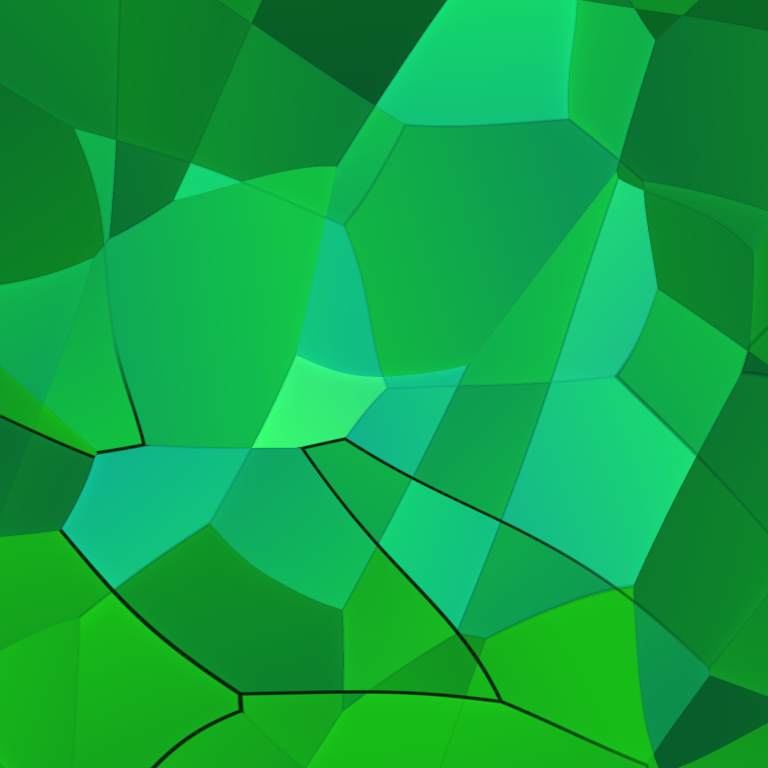
A WebGL 2 fragment shader for this background:

```glsl
#version 300 es
precision highp float;
// Green cut-glass facets: two stretched, gently bent Voronoi layers overlap,
// and each intersection becomes a facet with its own colour and soft gradient.
// Fine creases, faint rims and a few dark seams run along the edges.

uniform vec2 u_resolution;
out vec4 fragColor;

// Ladder of facet colours from dark to light, with the rank where each ends.
const vec3 LADDER[5] = vec3[5](
    vec3(0.03, 0.35, 0.13), vec3(0.05, 0.51, 0.17), vec3(0.06, 0.67, 0.29),
    vec3(0.07, 0.77, 0.49), vec3(0.20, 0.91, 0.47));
const float RANK_END[5] = float[5](0.025, 0.43, 0.68, 0.92, 1.0);
const float RANK_BLEND = 0.06;       // softness between ladder steps
const vec3 LIME = vec3(0.08, 0.66, 0.11);
const vec2 LIME_SIDE = vec2(-0.35, -0.94);   // direction in which lime gathers
const float LIME_THRESHOLD = 0.6;
const vec3 SEAM_COLOR = vec3(0.0, 0.12, 0.04);
const vec3 CREASE_TINT = vec3(0.7, 0.8, 0.95);

// Each layer: cells per canvas along and across its grain, and grain direction.
const vec2 LARGE_DENSITY = vec2(2.4, 4.1);
const vec2 LARGE_GRAIN = vec2(0.9, -0.436);
const vec2 LARGE_SEED = vec2(23.2, 57.6);
const vec2 CROSS_DENSITY = vec2(1.8, 4.2);
const vec2 CROSS_GRAIN = vec2(0.5, 0.866);
const vec2 CROSS_SEED = vec2(84.7, 32.3);
const float BEND = 0.3;              // curvature of the edges
const float BEND_FREQUENCY = 0.7;
const float CREASE_WIDTH = 0.0016;
const float SEAM_WIDTH = 0.0024;
const float RIM_WIDTH = 0.009;
const float RIM_GAIN = 0.1;
const float GRADIENT = 0.8;          // brightness slope inside a facet
const vec2 GLOW_CENTER = vec2(0.5, 0.54);
const vec2 GLOW_STRETCH = vec2(1.45, 2.0);
const float GLOW_WEIGHT = 0.6;       // pull of light colours to the centre

struct Cell { vec2 id; vec2 center; float crease; float seam; float rim; };

vec2 hash2(vec2 p) {
    vec3 q = fract(p.xyx * vec3(0.1031, 0.1030, 0.0973));
    q += dot(q, q.yzx + 33.33);
    return fract((q.xx + q.yz) * q.zy);
}

float cornerSlope(vec2 corner, vec2 offset) {
    float angle = 6.2832 * hash2(corner).x;
    return dot(vec2(cos(angle), sin(angle)), offset);
}

float gradientNoise(vec2 p) {
    vec2 i = floor(p), f = fract(p);
    vec2 w = f * f * f * (f * (f * 6.0 - 15.0) + 10.0);
    vec2 e = vec2(1.0, 0.0);
    return mix(mix(cornerSlope(i, f), cornerSlope(i + e, f - e), w.x),
               mix(cornerSlope(i + e.yx, f - e.yx), cornerSlope(i + 1.0, f - 1.0), w.x), w.y);
}

// Finds the cell around p and gathers the lines along its borders.
Cell voronoiLayer(vec2 p, vec2 density, vec2 grain, vec2 seed, float seamAmount) {
    mat2 toCells = mat2(grain.x * density.x, -grain.y * density.y,
                        grain.y * density.x, grain.x * density.y);
    vec2 q = toCells * p + seed;
    vec2 n = q * BEND_FREQUENCY;
    q += BEND * vec2(gradientNoise(n), gradientNoise(n + 19.4));

    vec2 nearestId = vec2(0.0), toSite = vec2(0.0);
    float nearest = 1e3;
    for (int k = 0; k < 9; k++) {
        vec2 id = floor(q) + vec2(k % 3 - 1, k / 3 - 1);
        vec2 r = id + hash2(id) - q;
        if (dot(r, r) < nearest) { nearest = dot(r, r); toSite = r; nearestId = id; }
    }

    Cell cell = Cell(nearestId, inverse(toCells) * (q + toSite - seed), 0.0, 0.0, 0.0);
    for (int k = 0; k < 25; k++) {
        if (k == 12) continue;                             // the cell itself
        vec2 id = nearestId + vec2(k % 5 - 2, k / 5 - 2);
        vec2 r = id + hash2(id) - q;
        vec2 normal = normalize(r - toSite);
        float d = dot(0.5 * (toSite + r), normal) / length(normal * toCells);
        vec2 edge = hash2(id + nearestId + 71.0);          // same on both sides
        float lit = hash2(id + 2.0 * nearestId + 5.0).x;   // differs per side
        float heavy = seamAmount * step(0.4, edge.x);
        float line = 1.0 - smoothstep(0.2 * CREASE_WIDTH, 1.8 * CREASE_WIDTH, d);
        float band = 1.0 - smoothstep(0.3 * SEAM_WIDTH, 1.5 * SEAM_WIDTH, d);
        cell.crease = max(cell.crease, line * edge.y);
        cell.seam = max(cell.seam, band * heavy);
        cell.rim = max(cell.rim, exp(-max(d, 0.0) / RIM_WIDTH) * smoothstep(0.4, 1.0, lit));
    }
    return cell;
}

vec3 facetColor(vec2 p) {
    float seamAmount = smoothstep(0.58, 0.42, p.y) * smoothstep(1.0, 0.6, p.x);
    Cell a = voronoiLayer(p, LARGE_DENSITY, LARGE_GRAIN, LARGE_SEED, seamAmount);
    Cell b = voronoiLayer(p, CROSS_DENSITY, CROSS_GRAIN, CROSS_SEED, 0.0);

    // Evenly spread rank per facet, lighter towards the glow.
    vec2 center = 0.5 * (a.center + b.center);
    vec2 away = center - GLOW_CENTER;
    float spread = fract(dot(a.id, vec2(0.7549, 0.5698)) + dot(b.id, vec2(0.618, 0.4142)));
    float glow = max(0.0, 1.0 - dot(away * GLOW_STRETCH, away * GLOW_STRETCH));
    float rank = smoothstep(0.02, 1.02, mix(spread, glow, GLOW_WEIGHT));
    vec3 color = LADDER[0];
    for (int i = 1; i < 5; i++) {
        float end = RANK_END[i - 1];
        color = mix(color, LADDER[i], smoothstep(end - RANK_BLEND, end + RANK_BLEND, rank));
    }
    vec2 chance = hash2(a.id + 3.0 * b.id);
    float limeScore = 0.6 * chance.y + dot(away, LIME_SIDE);
    color = mix(color, LIME, smoothstep(-0.04, 0.04, limeScore - LIME_THRESHOLD));

    // Soft gradient: the bright end turns warmer, the dim end bluer.
    float angle = 6.2832 * chance.x;
    float slope = clamp(dot(p - center, vec2(cos(angle), sin(angle))), -0.18, 0.18);
    color *= 1.0 + GRADIENT * slope * vec3(1.0, 0.8, -0.9);

    // Rims, creases and seams.
    color *= 1.0 + RIM_GAIN * max(a.rim, b.rim);
    color = mix(color, color * CREASE_TINT, max(a.crease, b.crease));
    return mix(color, SEAM_COLOR, a.seam);
}

void main() {
    // Four samples per pixel smooth the facet borders.
    vec3 sum = vec3(0.0);
    for (int i = 0; i < 4; i++) {
        vec2 shift = vec2(i & 1, i >> 1) * 0.5 - 0.25;
        sum += facetColor((gl_FragCoord.xy + shift) / u_resolution.y);
    }
    fragColor = vec4(clamp(sum * 0.25, 0.0, 1.0), 1.0);
}
```
